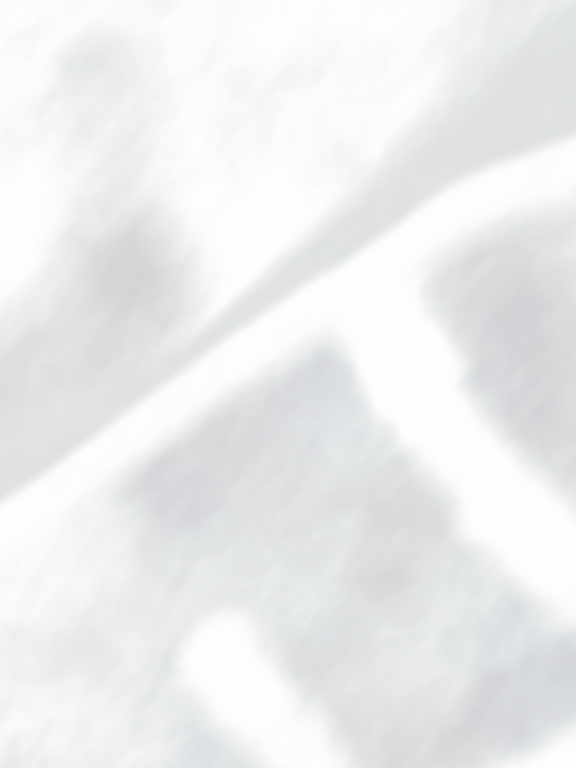
This texture is drawn by a WebGL 1 fragment shader. Its source:

```glsl
precision highp float;
// Soft crumpled white cloth: a long diagonal fold, side ridges, grey hollows and fine fibres.
uniform vec2 u_resolution;

const vec3 SHADE = vec3(0.828, 0.833, 0.838);
const vec3 MID = vec3(0.902, 0.910, 0.910);
const vec3 LIGHT = vec3(0.990, 0.991, 0.991);
const vec3 COOL_TINT = vec3(-0.006, -0.002, 0.010);
const float MID_POINT = 0.45;     // tone at which MID is reached
const float WARP = 0.065;         // waviness of the folds
const float PATCHES = 0.52;       // contrast of the broad mottling
const float WRINKLES = 0.17;      // contrast of the small creases
const float FIBRES = 0.20;        // contrast of the fine streaks
const float FOLD_START = 0.465;   // height of the long fold at the left edge
const float FOLD_SLOPE = 0.70;
const float FOLD_PINCH = 0.33;    // where its shaded side is narrowest

float hash(vec2 p) {
  vec3 q = fract(p.xyx * 0.1031);
  q += dot(q, q.yzx + 33.33);
  return fract((q.x + q.y) * q.z);
}

float noise(vec2 p) {
  vec2 i = floor(p);
  vec2 f = fract(p);
  f = f * f * f * (f * (f * 6.0 - 15.0) + 10.0);
  float low = mix(hash(i), hash(i + vec2(1.0, 0.0)), f.x);
  float high = mix(hash(i + vec2(0.0, 1.0)), hash(i + vec2(1.0)), f.x);
  return mix(low, high, f.y);
}

// Layered noise centred on zero
float fbm(vec2 p) {
  float sum = 0.0;
  float gain = 0.5;
  for (int i = 0; i < 4; i++) {
    sum += gain * (noise(p) - 0.5);
    p = mat2(1.6, 1.2, -1.2, 1.6) * p + 7.3;
    gain *= 0.5;
  }
  return sum;
}

vec2 rotate(vec2 p, float angle) {
  float c = cos(angle);
  float s = sin(angle);
  return vec2(c * p.x + s * p.y, c * p.y - s * p.x);
}

// Soft strip along the segment a-b, one at its core
float strip(vec2 p, vec2 a, vec2 b, float width) {
  vec2 ab = b - a;
  float along = clamp(dot(p - a, ab) / dot(ab, ab), 0.0, 1.0);
  return 1.0 - smoothstep(0.25 * width, 1.5 * width, length(p - a - ab * along));
}

// Ridges and hollows of the cloth below the long fold
float lowerCloth(vec2 p) {
  float tone = 0.35;
  tone -= 0.20 * strip(p, vec2(0.32, 0.50), vec2(0.57, 0.72), 0.10);
  tone -= 0.22 * strip(p, vec2(0.86, 0.88), vec2(1.00, 0.58), 0.12);
  tone -= 0.16 * strip(p, vec2(0.56, 0.20), vec2(0.64, 0.28), 0.08);
  tone += 0.32 * strip(p, vec2(0.00, 0.32), vec2(0.18, 0.40), 0.09);
  tone += 0.68 * strip(p, vec2(0.63, 0.86), vec2(0.72, 0.68), 0.085);
  tone += 0.68 * strip(p, vec2(0.72, 0.68), vec2(1.02, 0.29), 0.075);
  tone += 0.62 * strip(p, vec2(0.39, 0.20), vec2(0.54, 0.00), 0.075);
  tone += 0.22 * strip(p, vec2(0.02, 0.10), vec2(0.20, 0.05), 0.11);
  tone -= 0.20 * strip(p, vec2(0.72, 0.02), vec2(1.02, 0.17), 0.06);
  tone += 0.60 * strip(p, vec2(0.90, -0.03), vec2(1.05, 0.04), 0.06);
  return tone;
}

// Bright cloth with grey hollows above the long fold
float upperCloth(vec2 p) {
  float tone = 0.88;
  tone -= 0.58 * strip(p, vec2(0.25, 0.82), vec2(0.00, 0.62), 0.13);
  tone -= 0.32 * strip(p, vec2(0.21, 1.18), vec2(0.17, 0.90), 0.10);
  tone -= 0.45 * strip(p, vec2(0.90, 1.30), vec2(1.05, 1.18), 0.14);
  return tone;
}

float clothTone(vec2 p) {
  vec2 warped = p + WARP * vec2(fbm(p * 5.0), fbm(p * 5.0 + 19.0));
  float foldLine = FOLD_START + FOLD_SLOPE * p.x - 0.075 * smoothstep(0.75, 1.05, p.x);
  float above = (p.y - foldLine) * 0.82 + 0.025 * fbm(p * 3.0 + 41.0);

  // Long fold: lit crest below the edge, shaded slope above it
  float crest = smoothstep(-0.125, -0.045, above);
  float slopeWidth = 0.035 + 0.24 * abs(p.x - FOLD_PINCH);
  float shadedSlope = 1.0 - smoothstep(0.45 * slopeWidth, 1.35 * slopeWidth, above);
  float lower = mix(lowerCloth(warped), 0.98, crest * 0.92);
  float upper = mix(upperCloth(warped), 0.30, shadedSlope);
  float tone = mix(lower, upper, smoothstep(-0.018, 0.016, above));

  // Mottling and creases fade on the smooth faces of the fold
  float rough = 1.0 - 0.85 * max(crest * step(above, 0.0), shadedSlope * step(0.0, above));
  vec2 grainAxis = rotate(warped, 0.9);
  float crease = abs(fbm(grainAxis * vec2(4.0, 8.0) + 3.0));
  tone += rough * PATCHES * fbm(warped * 4.5 + 11.0);
  tone += rough * WRINKLES * (0.5 - 4.0 * crease);
  tone += mix(0.35, 1.0, rough) * FIBRES * fbm(grainAxis * vec2(20.0, 42.0));
  return clamp(tone, 0.0, 1.0);
}

void main() {
  vec2 p = gl_FragCoord.xy / u_resolution.x;
  float tone = clothTone(p);
  vec3 color = mix(SHADE, MID, min(tone / MID_POINT, 1.0));
  color = mix(color, LIGHT, smoothstep(MID_POINT - 0.1, 0.95, tone));
  color += COOL_TINT * (1.0 - tone) * (0.4 + 2.0 * fbm(p * 3.0 + 27.0));
  gl_FragColor = vec4(color, 1.0);
}
```
